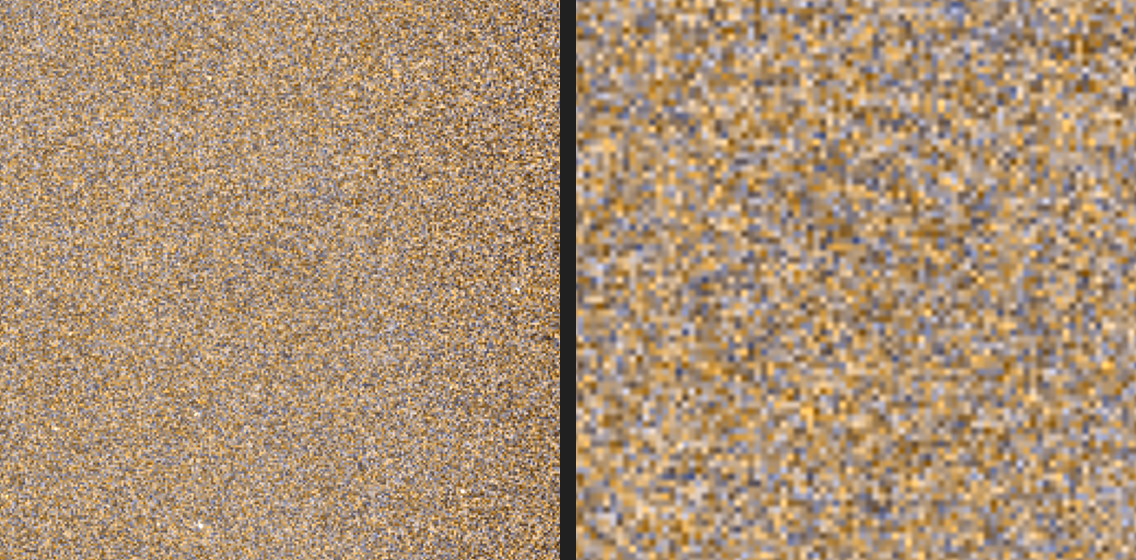
Left: the whole. Right: its middle third, enlarged.
Reproduce this texture procedurally as a Shadertoy shader.

```glsl
// Draws a dense, grainy star field in tan, orange and slate with a few bright stars.

vec3 hash3(vec2 cell) {
    uvec3 v = uvec3(ivec3(ivec2(cell), 7)) * 1664525u + 1013904223u;
    v.x += v.y * v.z; v.y += v.z * v.x; v.z += v.x * v.y;
    v ^= v >> 16u;
    v.x += v.y * v.z; v.y += v.z * v.x; v.z += v.x * v.y;
    return vec3(v >> 8u) / 16777216.0;
}

// Bell-shaped random pair: x for lightness, y for warmth
vec2 bell(vec2 cell) {
    return hash3(cell).xy + hash3(cell + 1031.0).xy - 1.0;
}

vec2 noise(vec2 p) {
    vec2 i = floor(p), f = smoothstep(0.0, 1.0, fract(p));
    return mix(mix(bell(i), bell(i + vec2(1, 0)), f.x),
               mix(bell(i + vec2(0, 1)), bell(i + 1.0), f.x), f.y);
}

vec2 clouds(vec2 p) {
    vec2 sum = vec2(0);
    float amplitude = 0.5;
    for (int octave = 0; octave < 4; octave++) {
        sum += amplitude * noise(p + 40.0);
        p = mat2(1.6, 1.2, -1.2, 1.6) * p + 17.0;
        amplitude *= 0.55;
    }
    return sum;
}

// Soft core with a faint halo; most stars are tiny
vec3 stars(vec2 uv) {
    vec3 light = vec3(0);
    for (int k = 0; k < 20; k++) {
        vec3 place = hash3(vec2(k, 211));
        vec3 kind = hash3(vec2(k, 503));
        float size = pow(kind.x, 4.0);
        float d = length(uv - place.xy);
        float radius = mix(0.0026, 0.0055, size);
        float glow = mix(0.3, 0.75, kind.y) * exp(-d * d / (radius * radius));
        glow += 0.25 * size * exp(-d / 0.012);
        light += glow * mix(vec3(0.7, 0.95, 1.2), vec3(1.1, 0.95, 0.7), kind.z);
    }
    return light;
}

void mainImage(out vec4 fragColor, in vec2 fragCoord) {
    vec2 uv = fragCoord / iResolution.y;

    // Broad dust: warmer and darker toward the right edge and in one upper patch
    vec2 dust = clouds(uv * 4.0);
    float edge = smoothstep(0.6, 1.05, uv.x + 0.25 * dust.x);
    float patchy = exp(-dot(uv - vec2(0.53, 0.87), uv - vec2(0.53, 0.87)) / 0.025);
    float warmth = 0.5 * edge + 0.45 * patchy + 0.7 * dust.y - 0.2;

    vec3 color = vec3(0.685, 0.578, 0.458);
    color += warmth * vec3(0.01, -0.025, -0.09);
    color -= edge * vec3(0.05, 0.05, 0.035);
    color += dust.x * 0.04;

    // Fine grain: independent lightness and orange-to-slate variation
    vec2 grain = 3.3 * noise(uv * 256.0 + 300.0);
    color += grain.x * vec3(0.102, 0.097, 0.087) * (1.0 + 0.3 * edge);
    color += grain.y * vec3(0.052, 0.004, -0.092);

    color += stars(uv);
    fragColor = vec4(clamp(color, 0.0, 1.0), 1.0);
}
```
